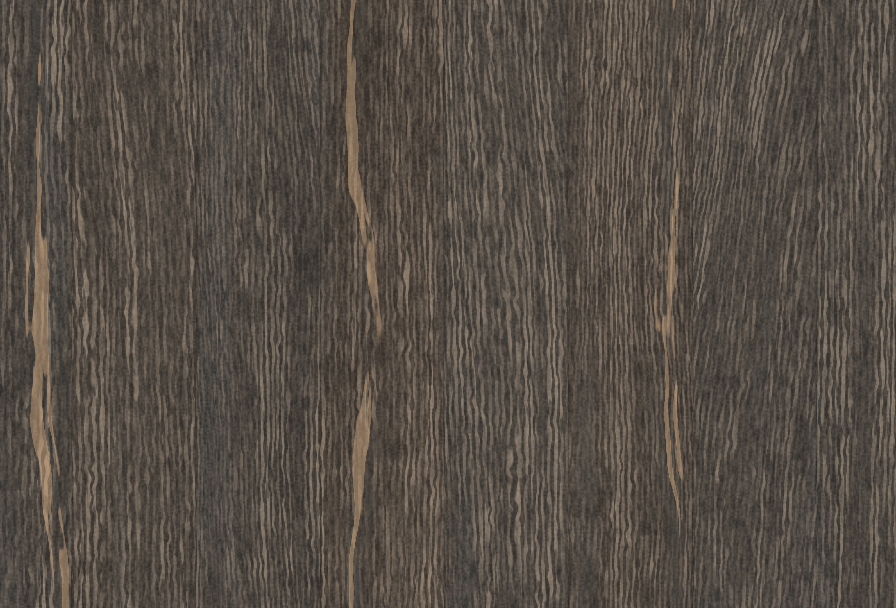
Give the GLSL for this texture, as a WebGL 2 fragment shader.

```glsl
#version 300 es
precision highp float;

#define PLANK_WIDTH 0.204
#define FIRST_SEAM 0.119
#define GRAIN_MIN 84.0
#define GRAIN_MAX 122.0
#define GRAIN_CONTRAST 0.50
#define VEIN_SPACING 0.515
#define VEIN_WIDTH 0.022
#define DARK vec3(0.205, 0.190, 0.175)
#define LIGHT vec3(0.640, 0.572, 0.500)
#define TAN vec3(0.630, 0.525, 0.420)
#define COOL_TINT vec3(-0.018, 0.002, 0.016)

uniform vec2 u_resolution;
out vec4 fragColor;

float hash(vec2 p) {
    vec3 q = fract(p.xyx * 0.1031);
    q += dot(q, q.yzx + 33.33);
    return fract((q.x + q.y) * q.z);
}

float noise(vec2 p) {
    vec2 cell = floor(p);
    vec2 f = fract(p);
    f = f * f * (3.0 - 2.0 * f);
    float low = mix(hash(cell), hash(cell + vec2(1.0, 0.0)), f.x);
    float high = mix(hash(cell + vec2(0.0, 1.0)), hash(cell + vec2(1.0, 1.0)), f.x);
    return mix(low, high, f.y);
}

// Bends the straight fibres of one plank: lean, slow wander, small ripples
float bendFibres(vec2 p, float plank, vec2 shift) {
    float lean = 2.0 * hash(vec2(plank, 3.0)) - 1.0;
    float figure = hash(vec2(plank, 7.0));
    float y = p.y - 0.5;
    float x = p.x + 0.16 * lean * lean * lean * (y + 0.5 * y * y);
    x += mix(0.012, 0.050, figure * figure) * noise(p * vec2(9.0, 2.3) + shift);
    x += 0.004 * noise(p * vec2(24.0, 9.0) + shift);
    return x;
}

// Light lines between dark pores, frayed and broken into dashes
float grainLines(float x, float y, float frequency, vec2 shift) {
    float phase = x * frequency;
    phase += 0.60 * noise(vec2(x * 40.0, y * 1.4) + shift);
    phase += 0.50 * noise(vec2(x * 135.0, y * 62.0) + shift);
    float wave = 0.5 + 0.5 * cos(6.28318 * phase);
    float threshold = 0.45 * noise(vec2(x * 75.0, y * 15.0) + shift.yx);
    float line = smoothstep(threshold, threshold + 0.52, wave);
    float strength = noise(vec2(x * 50.0, y * 2.4) + shift.yx);
    float dashes = noise(vec2(x * 125.0, y * 21.0) + shift);
    strength = 0.55 * strength + 0.45 * dashes;
    return line * mix(0.18, 1.15, smoothstep(0.2, 0.85, strength));
}

void main() {
    vec2 p = gl_FragCoord.xy / u_resolution.y;
    float pixel = 1.0 / u_resolution.y;

    // Planks
    float along = (p.x - FIRST_SEAM) / PLANK_WIDTH + 4.0;
    float plank = floor(along);
    float seamDistance = (0.5 - abs(fract(along) - 0.5)) * PLANK_WIDTH;
    vec2 shift = vec2(17.3, 41.7) * plank;
    float tone = hash(vec2(plank, 11.0));
    float coolness = hash(vec2(plank, 19.0));

    // Grain
    float x = bendFibres(p, plank, shift);
    float frequency = mix(GRAIN_MIN, GRAIN_MAX, hash(vec2(plank, 5.0)));
    float lines = grainLines(x, p.y, frequency, shift);
    float contrast = GRAIN_CONTRAST * mix(0.85, 1.12, tone);

    // Smooth grey patches that quiet the grain
    float patchNoise = noise(vec2(x * 19.0, p.y * 1.5) + shift);
    float greyPatch = smoothstep(0.68, 0.90, patchNoise);
    contrast *= 1.0 - 0.45 * greyPatch;

    float broad = noise(vec2(x * 13.0, p.y * 1.3) + shift.yx) - 0.5;
    float value = 0.175 + 0.09 * broad + contrast * lines + 0.05 * greyPatch;

    // Oblique dark pores that cut the lines, and crisp fibres
    float pores = noise(vec2((x + 0.05 * p.y) * 190.0, p.y * 34.0) + shift);
    value -= 0.22 * smoothstep(0.60, 0.80, pores) * (0.35 + lines);
    value += 0.20 * (noise(vec2(x * 340.0, p.y * 80.0)) - 0.5);
    value += 0.20 * (noise(p * 340.0) - 0.5);

    // Pale veins winding upward, with calm grey wood beside them
    float veinCoord = (p.x - 0.08) / VEIN_SPACING + 0.5;
    float vein = floor(veinCoord);
    float offset = (fract(veinCoord) - 0.5) * VEIN_SPACING;
    offset += 0.040 * (noise(vec2(vein * 9.0, p.y * 2.4)) - 0.5);
    offset += 0.010 * (noise(vec2(vein * 5.0 + 2.0, p.y * 13.0)) - 0.5);
    float band = exp(-offset * offset / (VEIN_WIDTH * VEIN_WIDTH));
    float swirl = noise(vec2(offset * 120.0 + vein * 13.0, p.y * 4.0));
    swirl += 0.35 * (noise(vec2(offset * 230.0, p.y * 26.0)) - 0.5);
    float edge = 0.02 + 8.0 * pixel;
    float pale = smoothstep(0.62 - edge, 0.62 + edge, swirl * sqrt(band));
    float calm = band * smoothstep(0.45, 0.28, swirl);
    value = mix(value, 0.22 + 0.45 * (value - 0.2), 0.7 * calm);

    // Colour
    value = clamp(value, 0.0, 1.0);
    vec3 color = mix(DARK, LIGHT, value);
    float cool = 1.0 * coolness - 0.5 + 0.5 * greyPatch + 0.6 * calm;
    color += COOL_TINT * cool * (1.0 - 0.6 * value);
    color = mix(color, TAN * (0.85 + 0.35 * value), 0.85 * pale);
    color *= 1.0 - 0.14 * (1.0 - smoothstep(0.0, 0.002 + pixel, seamDistance));
    fragColor = vec4(clamp(color, 0.0, 1.0), 1.0);
}
```
